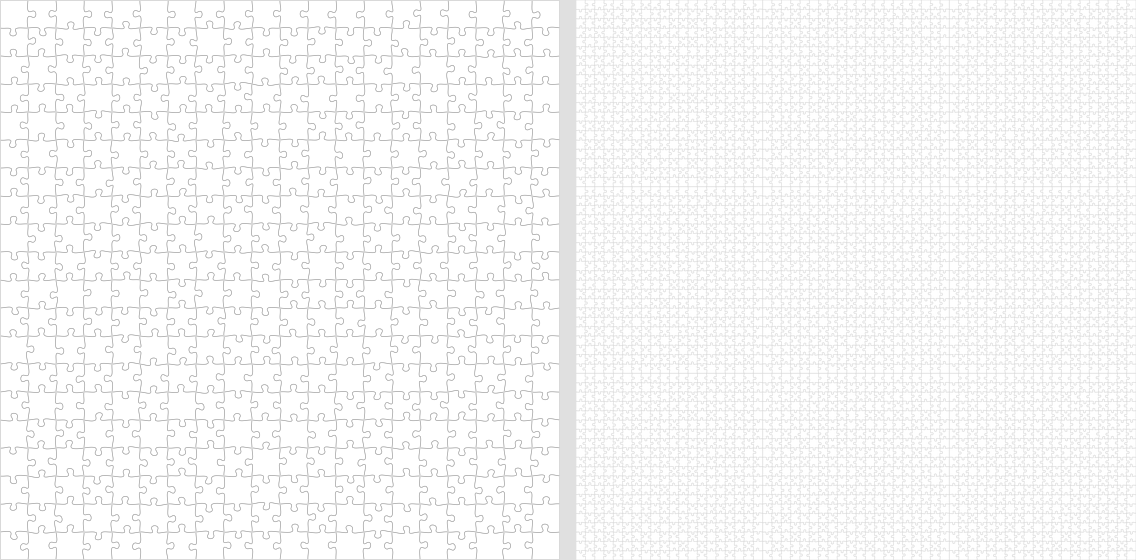
Left: one tile. Right: repeated 3 by 3.
Give the GLSL for this pattern, as a WebGL 1 fragment shader.

```glsl
precision highp float;
// Draws a blank jigsaw sheet: 20 by 20 white pieces parted by thin dark cut lines.
// Each piece side is three cubic Bezier curves (shoulder, knob, shoulder), with a
// hashed knob direction and jitter; hashes wrap, and straight cuts frame the sheet.

uniform vec2 u_resolution;

const float PIECES = 20.0;      // pieces across and down
const float TAB = 0.1;          // knob size, in pieces
const float JITTER = 0.04;      // largest random shift, in pieces
const float CUT_WIDTH = 0.0125; // line width, in pieces
const int STEPS = 12;           // straight segments per curve
const vec3 PAPER = vec3(1.0);
const vec3 INK = vec3(0.2);

float hash(vec2 p) {
  return fract(sin(dot(p, vec2(127.1, 311.7))) * 43758.5453);
}

// Signed random shift; the salt selects an independent value for one key.
float jitter(vec2 key, float salt) {
  return JITTER * (2.0 * hash(key + 37.0 * salt) - 1.0);
}

float segmentDistance(vec2 p, vec2 a, vec2 b) {
  vec2 ab = b - a;
  float t = clamp(dot(p - a, ab) / dot(ab, ab), 0.0, 1.0);
  return length(p - a - ab * t);
}

vec2 bezier(vec2 a, vec2 b, vec2 c, vec2 d, float t) {
  float s = 1.0 - t;
  return s * s * s * a + 3.0 * s * s * t * b + 3.0 * s * t * t * c + t * t * t * d;
}

float bezierDistance(vec2 p, vec2 a, vec2 b, vec2 c, vec2 d) {
  float nearest = 1.0;
  vec2 previous = a;
  for (int i = 1; i <= STEPS; i++) {
    vec2 next = bezier(a, b, c, d, float(i) / float(STEPS));
    nearest = min(nearest, segmentDistance(p, previous, next));
    previous = next;
  }
  return nearest;
}

// Distance to one piece side; p.x runs along it from 0 to 1.
// side holds its index along the cut and the index of the cut.
float sideDistance(vec2 p, vec2 side, float axis) {
  side = mod(side, PIECES);
  if (side.y < 0.5) return abs(p.y); // straight frame

  vec2 key = side + vec2(0.0, 500.0 * axis);
  vec2 nextKey = vec2(mod(side.x + 1.0, PIECES), key.y);
  float flip = hash(key) < 0.5 ? -1.0 : 1.0;
  float lean = jitter(key, 1.0);
  vec2 center = vec2(0.5 + jitter(key, 2.0), jitter(key, 3.0));

  // Opposite handles around each corner keep the cut smooth from side to side.
  vec2 start = vec2(0.0);
  vec2 end = vec2(1.0, 0.0);
  vec2 startHandle = vec2(0.2, flip * jitter(key, 4.0));
  vec2 endHandle = vec2(0.8, -flip * jitter(nextKey, 4.0));

  vec2 neckHandle = center + vec2(lean, -TAB);
  vec2 neckLeft = center + vec2(-TAB, TAB);
  vec2 neckRight = center + vec2(TAB, TAB);
  vec2 headLeft = center + vec2(-2.0 * TAB - lean, 3.0 * TAB);
  vec2 headRight = center + vec2(2.0 * TAB - lean, 3.0 * TAB);

  p.y *= flip;
  float shoulders = min(
    bezierDistance(p, start, startHandle, neckHandle, neckLeft),
    bezierDistance(p, neckRight, neckHandle, endHandle, end));
  return min(shoulders, bezierDistance(p, neckLeft, headLeft, headRight, neckRight));
}

// Nearest of the two sides of a piece that run along the first coordinate.
float sidePairDistance(vec2 p, vec2 piece, float axis) {
  vec2 step1 = vec2(0.0, 1.0);
  return min(sideDistance(p, piece, axis),
             sideDistance(p - step1, piece + step1, axis));
}

// Share of a line covered by a soft pixel footprint.
float lineCoverage(float d, float width, float blur) {
  return smoothstep(-blur, blur, d + 0.5 * width)
       - smoothstep(-blur, blur, d - 0.5 * width);
}

void main() {
  vec2 position = gl_FragCoord.xy / u_resolution * PIECES;
  vec2 piece = floor(position);
  vec2 local = position - piece;
  float pixel = PIECES / min(u_resolution.x, u_resolution.y);

  float d = min(sidePairDistance(local, piece, 0.0),
                sidePairDistance(local.yx, piece.yx, 1.0));

  float cut = lineCoverage(d, CUT_WIDTH, 0.75 * pixel);
  gl_FragColor = vec4(mix(PAPER, INK, cut), 1.0);
}
```
